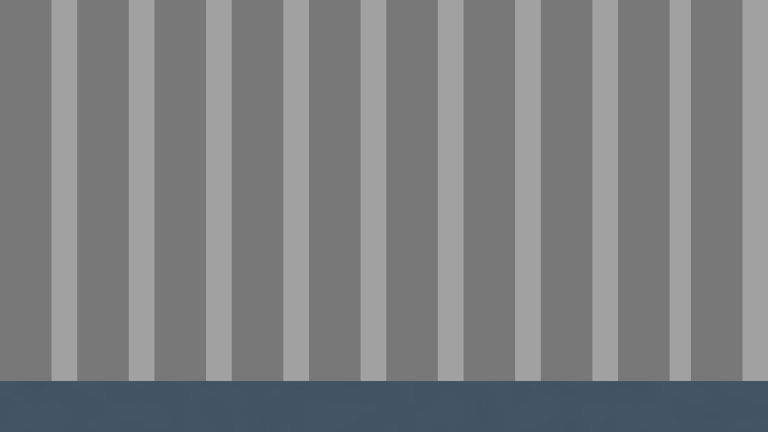
Reproduce this pattern procedurally as a Shadertoy shader.

```glsl
// Ten dark vertical panels on a pale grey ground, standing on a slate band.
// A loop accumulates antialiased panel coverage; the last panel sits slightly
// left of the even spacing, and gradient noise faintly mottles the band.

const int PANEL_COUNT = 10;
const float PANEL_PERIOD = 0.1006;   // fractions of canvas width
const float PANEL_WIDTH = 0.0671;
const float LAST_PANEL_SHIFT = 0.0057;
const float BAND_HEIGHT = 0.118;     // fraction of canvas height

const vec3 PALE_GREY = vec3(0.63);
const vec3 DARK_GREY = vec3(0.47);
const vec3 SLATE = vec3(0.26, 0.33, 0.39);

// Pseudo-random gradient at a lattice point
vec2 hashGradient(vec2 cell) {
    float angle = 6.2832 * fract(sin(dot(cell, vec2(127.1, 311.7))) * 43758.5);
    return vec2(cos(angle), sin(angle));
}

float gradientNoise(vec2 p) {
    vec2 cell = floor(p);
    vec2 f = fract(p);
    vec2 blend = f * f * f * (f * (f * 6.0 - 15.0) + 10.0);
    float a = dot(hashGradient(cell), f);
    float b = dot(hashGradient(cell + vec2(1, 0)), f - vec2(1, 0));
    float c = dot(hashGradient(cell + vec2(0, 1)), f - vec2(0, 1));
    float d = dot(hashGradient(cell + vec2(1, 1)), f - vec2(1, 1));
    return mix(mix(a, b, blend.x), mix(c, d, blend.x), blend.y);
}

// Linear edge one pixel wide: 0 below the edge, 1 above it
float softStep(float edge, float value, float pixel) {
    return clamp((value - edge) / pixel + 0.5, 0.0, 1.0);
}

float stripe(float x, float start, float width, float pixel) {
    return softStep(start, x, pixel) - softStep(start + width, x, pixel);
}

// Combined coverage of all dark panels
float panelCoverage(float x, float pixel) {
    float coverage = 0.0;
    for (int i = 0; i < PANEL_COUNT; i++) {
        float start = float(i) * PANEL_PERIOD;
        float width = PANEL_WIDTH;
        if (i == 0) {
            // Extend the first panel past the canvas edge
            start -= PANEL_WIDTH;
            width += PANEL_WIDTH;
        }
        if (i == PANEL_COUNT - 1) start -= LAST_PANEL_SHIFT;
        coverage += stripe(x, start, width, pixel);
    }
    return coverage;
}

vec3 bandColor(vec2 uv, float aspect) {
    float mottle = gradientNoise(uv * vec2(aspect, 1.0) * 14.0);
    return SLATE + 0.008 * mottle;
}

void mainImage(out vec4 fragColor, in vec2 fragCoord) {
    vec2 uv = fragCoord / iResolution.xy;
    vec2 pixel = 1.0 / iResolution.xy;
    float aspect = iResolution.x / iResolution.y;

    // Panels above, slate band below
    vec3 wall = mix(PALE_GREY, DARK_GREY, panelCoverage(uv.x, pixel.x));
    float aboveBand = softStep(BAND_HEIGHT, uv.y, pixel.y);
    fragColor = vec4(mix(bandColor(uv, aspect), wall, aboveBand), 1.0);
}
```
